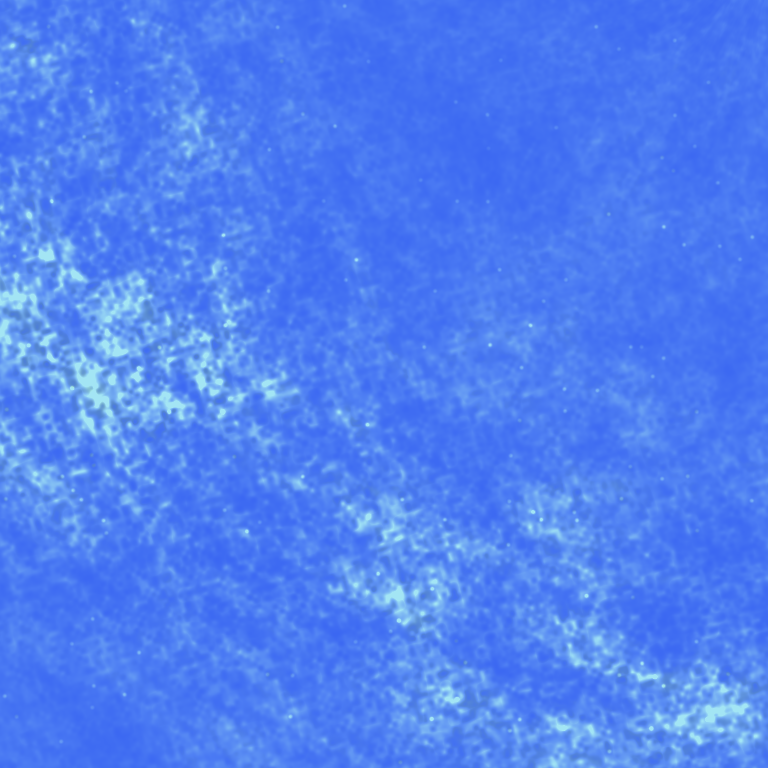
A three.js fragment shader for this texture:

```glsl
varying vec2 vUv;

const vec3 DEEP_BLUE = vec3(0.215, 0.385, 0.95);
const vec3 PALE_BLUE = vec3(0.54, 0.78, 0.955);
const float MID_TONE = 0.255;
const float TONE_SPREAD = 0.62;
const float MAX_TONE = 1.3;

const vec2 FLOW_CENTRE = vec2(1.02, 1.08);
const float BAND_RADIUS = 0.98;
const float BAND_WIDTH = 0.28;
const vec2 GLOW_CENTRE = vec2(0.1, 0.5);
const vec2 HAZE_CENTRE = vec2(0.86, 0.52);

const vec2 PATCH_FREQ = vec2(9.0, 4.5);
const vec2 STREAK_FREQ = vec2(27.0, 12.0);
const float PATCH_GAIN = 0.85;
const float STREAK_GAIN = 0.95;
const float GRAIN_GAIN = 1.3;
const float GRAIN_FREQ = 85.0;
const float GLINT_FREQ = 70.0;
const mat2 TURN = mat2(0.8, 0.6, -0.6, 0.8);

float hash(vec2 cell) {
  vec3 q = fract(vec3(cell.xyx) * 0.1031);
  q += dot(q, q.yzx + 33.33);
  return fract((q.x + q.y) * q.z);
}

// Smooth value noise from -1 to 1
float noise(vec2 p) {
  vec2 cell = floor(p);
  vec2 f = fract(p);
  f = f * f * (3.0 - 2.0 * f);
  float low = mix(hash(cell), hash(cell + vec2(1.0, 0.0)), f.x);
  float high = mix(hash(cell + vec2(0.0, 1.0)), hash(cell + 1.0), f.x);
  return 2.0 * mix(low, high, f.y) - 1.0;
}

// Octaves keep their axes so that streaks stay aligned
float fbm(vec2 p) {
  float sum = 0.0;
  float gain = 1.0;
  for (int i = 0; i < 4; i++) {
    sum += gain * noise(p);
    p = p * 1.93 + vec2(17.3, 9.7);
    gain *= 0.6;
  }
  return sum;
}

float blob(vec2 p, vec2 centre, float radius) {
  vec2 d = (p - centre) / radius;
  return exp(-dot(d, d));
}

// Crisp crumbs with a few curly gaps
float crumbs(vec2 p) {
  vec2 q = TURN * p * GRAIN_FREQ;
  float coarse = noise(q);
  float fine = noise(TURN * q * 1.75 + 9.0);
  float curl = 0.6 - 2.0 * abs(noise(TURN * q * 0.8 + 70.0));
  return 0.75 * coarse + 0.8 * fine + 0.4 * curl;
}

// Rare round dots, one per chosen cell
float glints(vec2 p) {
  vec2 q = p * GLINT_FREQ;
  vec2 cell = floor(q);
  vec2 centre = 0.3 + 0.4 * vec2(hash(cell + 5.0), hash(cell + 83.0));
  float dotShape = 1.0 - smoothstep(0.05, 0.3, length(fract(q) - centre));
  return dotShape * step(0.975, hash(cell + 151.0));
}

void main() {
  // Streaks bend around a point beyond the upper right corner
  vec2 warp = vec2(noise(vUv * 7.0 + 3.0), noise(vUv * 7.0 + 29.0));
  vec2 arm = vUv + 0.02 * warp - FLOW_CENTRE;
  float radius = length(arm);
  vec2 flow = vec2(radius, atan(arm.x, -arm.y) + 3.0);

  // Broad layout of light and shade
  float offset = (radius - BAND_RADIUS) / BAND_WIDTH;
  float band = exp(-offset * offset);
  float glow = blob(vUv, GLOW_CENTRE, 0.24);
  float haze = blob(vUv, HAZE_CENTRE, 0.24);
  float level = 1.05 * band + 0.85 * glow + 0.65 * haze - 0.72;

  // Patches, streaks and grain soften in the calm corner
  float rough = clamp(0.42 + 0.5 * band + 0.3 * glow, 0.0, 1.1);
  level += PATCH_GAIN * fbm(flow * PATCH_FREQ + 11.0) * (0.3 + 0.7 * rough);
  level += STREAK_GAIN * fbm(flow * STREAK_FREQ + 53.0) * rough;
  float grain = crumbs(vUv + 0.004 * warp);
  level += GRAIN_GAIN * grain * rough;
  level += 1.6 * glints(vUv);

  float tone = min(MID_TONE * exp(TONE_SPREAD * level), MAX_TONE);
  vec3 color = mix(DEEP_BLUE, PALE_BLUE, tone);

  // Greyish gaps between bright flecks
  float gap = smoothstep(0.2, 1.0, -grain) * smoothstep(0.12, 0.35, tone);
  color.b -= 0.12 * gap * rough;
  gl_FragColor = vec4(color, 1.0);
}
```
